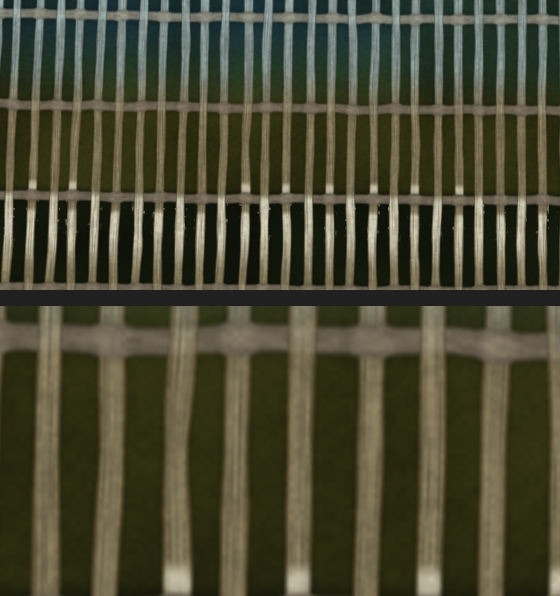
Top, the full canvas; bottom, a detail of the centre.
Give the GLSL for this texture, as a Shadertoy shader.

```glsl
// Woven blind: 26 leaning upright reeds crossed by four sagging cords, plain weave.
// Each reed and cord is a soft band around a repeated centre line; noise bends and
// streaks it, and the light shifts from cool at the top to warm, then to bright glare.

const float REED_COUNT = 26.04;      // reeds across the canvas
const float REED_START = 0.0104;     // centre of the first reed
const float REED_HALF = 0.20;        // half width, in reed spacings
const float REED_LEAN = 0.026;       // shift at the top left
const float CORD_START = 0.042;      // first cord, measured from the top
const float CORD_GAP = 0.316;        // distance between cords
const float CORD_SAG = 0.027;        // drop towards the right
const float CORD_HALF = 0.049;       // half height, in cord gaps
const float GRAIN = 0.10;

const vec3 REED_COOL = vec3(0.49, 0.55, 0.54);
const vec3 REED_WARM = vec3(0.48, 0.44, 0.33);
const vec3 REED_GLARE = vec3(0.80, 0.78, 0.69);
const vec3 REED_EDGE = vec3(0.33, 0.24, 0.12);
const vec3 CORD_COOL = vec3(0.51, 0.51, 0.46);
const vec3 CORD_WARM = vec3(0.45, 0.41, 0.34);
const vec3 BACK_BLUE = vec3(0.09, 0.19, 0.24);
const vec3 BACK_GREEN = vec3(0.13, 0.21, 0.14);
const vec3 BACK_OLIVE = vec3(0.19, 0.19, 0.07);
const vec3 BACK_DARK = vec3(0.07, 0.09, 0.04);

float hash(vec2 p) {
    return fract(sin(dot(p, vec2(127.1, 311.7))) * 43758.5453);
}

float noise(vec2 p) {
    vec2 i = floor(p), f = fract(p);
    f = f * f * (3.0 - 2.0 * f);
    return mix(mix(hash(i), hash(i + vec2(1, 0)), f.x),
               mix(hash(i + vec2(0, 1)), hash(i + vec2(1, 1)), f.x), f.y);
}

// Soft coverage of a band of the given half width.
float band(float d, float halfWidth, float soft) {
    return 1.0 - smoothstep(halfWidth - soft, halfWidth + soft, abs(d));
}

void mainImage(out vec4 fragColor, in vec2 fragCoord) {
    vec2 uv = fragCoord / iResolution.xy;
    float down = 1.0 - uv.y;
    float right = uv.x, left = 1.0 - uv.x;

    // Reed coordinates: index and signed distance from its centre line
    float s = (right - REED_LEAN * left * sqrt(left) * uv.y - REED_START) * REED_COUNT;
    float reed = floor(s + 0.5);
    float bend = (noise(vec2(reed * 7.3, down * 6.0)) - 0.5) * 0.12;
    float dx = s - reed - bend - (hash(vec2(reed, 3.0)) - 0.5) * 0.10;

    // Cord coordinates: v counts cords downwards, f runs from one to the next
    float sag = CORD_SAG * (1.0 - left * left) * (1.0 - 0.55 * down);
    float v = (down - CORD_START - sag) / CORD_GAP;
    v += (noise(vec2(right * 30.0, floor(v + 0.5) * 5.0)) - 0.5) * 0.025;
    float cord = floor(v + 0.5), row = floor(v), f = v - row;
    float dy = v - cord;
    float reedOver = 1.0 - mod(reed + cord, 2.0);
    float evenReed = 1.0 - mod(reed, 2.0);

    // Light zones from top to bottom
    float warm = smoothstep(0.45, 1.1, v);
    float lowest = smoothstep(1.86, 2.04, v);

    // Background behind the weave
    float patches = noise(vec2(right * 9.0, down * 6.0));
    float blue = smoothstep(0.65, 0.0, v) * mix(1.0, 0.25, smoothstep(0.45, 0.9, right));
    vec3 color = mix(BACK_GREEN, BACK_BLUE, blue * (0.5 + 0.6 * patches));
    color = mix(color, BACK_OLIVE, warm);
    color = mix(color, BACK_DARK, lowest);
    color *= 0.75 + 0.4 * patches;
    color *= 1.0 - 0.35 * band(dy, 0.04, 0.10);
    color *= 1.0 - 0.25 * band(dx, REED_HALF, 0.14);

    // Stray reflections beside the lowest reeds
    float speck = noise(vec2(s * 9.0, down * 75.0));
    float beside = band(dx, 0.30, 0.08) * lowest * smoothstep(0.6, 0.15, f);
    color += REED_GLARE * 0.55 * beside * smoothstep(0.76, 0.95, speck);

    // Reeds: lengthwise streaks, brown rims, glare in the lowest row
    float soft = max(0.06, 0.7 * REED_COUNT / iResolution.x);
    float width = REED_HALF + 0.05 * (noise(vec2(reed * 3.1, down * 14.0)) - 0.5);
    float streak = noise(vec2(dx * 18.0 + reed * 11.0, down * 13.0));
    vec3 reedColor = mix(REED_COOL, REED_WARM, warm);
    reedColor += vec3(0.06, 0.08, 0.09) * smoothstep(0.35, -0.1, v) * left;
    reedColor *= 0.86 + 0.26 * streak;
    float shineStart = mix(0.12, -0.06, evenReed);
    float shine = lowest * smoothstep(shineStart, shineStart + 0.08, v - 2.0)
                * smoothstep(0.92, 0.35, v - 2.0);
    float spark = (1.0 - evenReed) * band(v - 1.89, 0.05, 0.04)
                * step(0.35, hash(vec2(reed, 9.0)));
    float glare = max(shine * (0.5 + 0.7 * streak), spark * 0.8);
    reedColor = mix(reedColor, REED_GLARE, clamp(glare, 0.0, 1.0));
    float rim = smoothstep(0.08, 0.24, abs(dx));
    reedColor = mix(reedColor, REED_EDGE, rim * mix(0.22, 0.5, warm) * (1.0 - 0.6 * glare));
    reedColor *= 1.0 - 0.22 * (1.0 - reedOver) * band(dy, 0.06, 0.05);
    float reedMask = band(dx, width, soft);
    color = mix(color, reedColor, reedMask);

    // Cords: swell where they pass over a reed, hide where they pass under
    float knot = band(dx, 0.25, 0.15) * (1.0 - reedOver);
    float cordSoft = max(0.016, 0.7 / (CORD_GAP * iResolution.y));
    float cordMask = band(dy, CORD_HALF * (1.0 + 0.3 * knot), cordSoft);
    vec3 cordColor = mix(CORD_COOL, CORD_WARM, smoothstep(0.0, 1.0, cord));
    cordColor *= 0.85 + 0.16 * knot + 0.16 * noise(vec2(right * 90.0, v * 40.0));
    cordColor *= 1.0 - 0.18 * smoothstep(0.015, 0.06, abs(dy));
    color = mix(color, cordColor, cordMask * (1.0 - 0.85 * reedOver * reedMask));
    color += 0.07 * reedOver * reedMask * cordMask;

    // Fine grain
    vec2 cell = vec2(right, down * 0.52) * 300.0;
    color *= 1.0 + GRAIN * (noise(cell) + noise(cell * 0.47 + 17.0) - 1.0);
    fragColor = vec4(clamp(color, 0.0, 1.0), 1.0);
}
```
